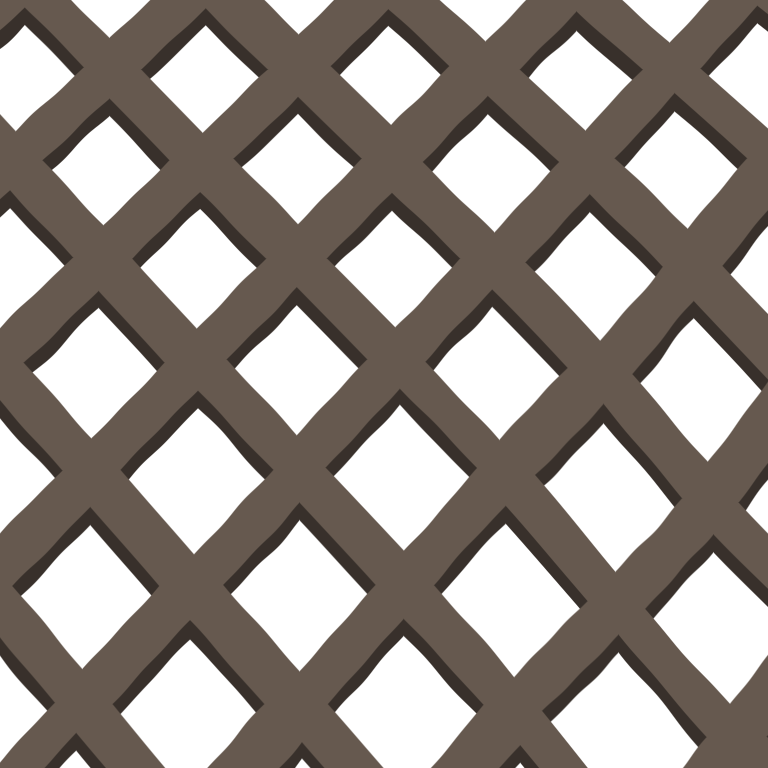
This pattern is drawn by a WebGL 2 fragment shader. Its source:

```glsl
#version 300 es
precision highp float;

uniform vec2 u_resolution;
out vec4 fragColor;

const vec3 WOOD = vec3(0.40, 0.35, 0.31);
const vec3 SHADE = vec3(0.22, 0.19, 0.17);
const vec3 BACKDROP = vec3(1.0);

const float CENTER_X = 0.388;     // column the lattice converges around
const float PITCH_TOP = 0.1198;   // half spacing of holes at the top edge
const float PITCH_GROWTH = 0.0247;
const float ROW_SCALE = 1.0496;
const float ROW_START = -1.7614;
const float SAG = 0.045;          // droop of the lower right corner
const float HOLE_TOP = 0.335;     // half size of a hole, in cells
const float HOLE_GROWTH = 0.030;
const float SIZE_JITTER = 0.018;
const float PLACE_JITTER = 0.022;
const float WOBBLE = 0.0012;
const float SHADE_DROP = 0.023;
const float SHADE_VARIATION = 0.0025;

vec3 hash3(vec2 cell) {
    vec3 q = fract(cell.xyx * vec3(0.1031, 0.1030, 0.0973) + 0.37);
    q += dot(q, q.yxz + 33.33);
    return fract((q.xxy + q.yzz) * q.zyx);
}

// Layered sines, roughly within -1 to 1
float waves(vec2 p) {
    return 0.6 * sin(p.x * 41.0 + 2.0 * sin(p.y * 23.0))
         + 0.4 * sin(p.y * 67.0 - p.x * 53.0);
}

// Signed distance to the nearest hole; y runs downward, positive on the bars
float latticeDistance(vec2 p) {
    p.y -= SAG * smoothstep(0.6, 0.95, p.x) * smoothstep(0.2, 0.75, p.y);

    // Perspective grid, turned onto the diagonals
    float pitch = PITCH_TOP + PITCH_GROWTH * p.y;
    float across = (p.x - CENTER_X) / pitch;
    float down = ROW_SCALE * p.y / pitch + ROW_START;
    vec2 grid = 0.5 * vec2(down + across, down - across);

    // Uneven placement and size of each hole
    vec2 cell = floor(grid + 0.5);
    vec3 rnd = hash3(cell) * 2.0 - 1.0;
    vec2 local = abs(grid - cell - PLACE_JITTER * rnd.xy);
    float halfSize = HOLE_TOP + HOLE_GROWTH * p.y + SIZE_JITTER * rnd.z;

    float cellDistance = max(local.x, local.y) - halfSize;
    return cellDistance * pitch * sqrt(2.0) + WOBBLE * waves(p);
}

float coverage(float dist, float pixel) {
    return smoothstep(-0.75 * pixel, 0.75 * pixel, dist);
}

void main() {
    vec2 p = gl_FragCoord.xy / u_resolution;
    p.y = 1.0 - p.y;
    float pixel = 1.0 / min(u_resolution.x, u_resolution.y);

    // Thickness of the bars, seen below their edges
    float drop = SHADE_DROP + SHADE_VARIATION * waves(p * 0.8 + 3.1);
    float shade = coverage(latticeDistance(p - vec2(0.0, drop)), pixel);
    float wood = coverage(latticeDistance(p), pixel);

    vec3 color = mix(BACKDROP, SHADE, shade);
    color = mix(color, WOOD, wood);
    fragColor = vec4(color, 1.0);
}
```
